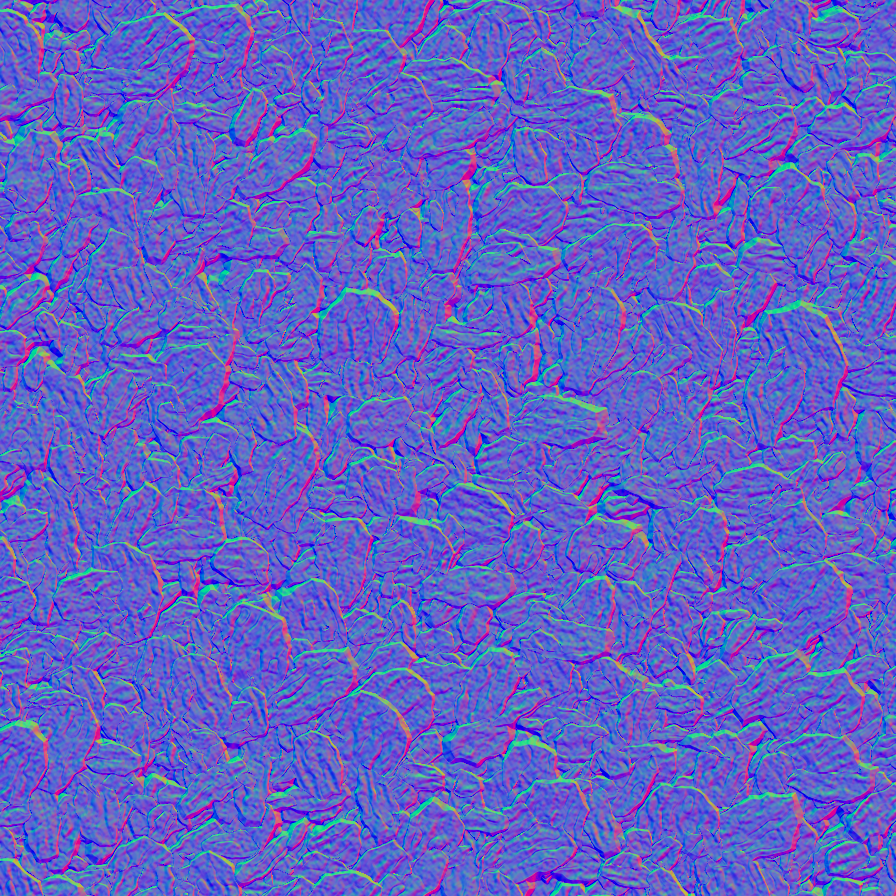
Write a three.js fragment shader that draws this texture map.

```glsl
// Normal map of a rough wall of small, overlapping, chipped stones.
varying vec2 vUv;

#define LEVEL 0.0048     // spread of stone heights
#define BEVEL 0.0012     // width of the worn rim
#define FLANK 1.4        // steepness of the stone sides
#define RAGGED 0.0042    // fine wobble of the outlines
#define STREAK 0.0029    // height of the chisel streaks
#define GRAIN 0.0013     // height of the fine grain
#define RELIEF 0.52      // slope to colour
#define STEP 0.0016      // sampling distance for slopes
#define LEAN 0.95        // favoured angle of the stones
#define SKEW 0.28        // pull between red and green flanks
#define FLAT_COLOR vec3(0.40, 0.40, 0.83)

float hash(vec2 p) {
  return fract(sin(dot(p, vec2(127.1, 311.7))) * 43758.545);
}

vec4 hash4(vec2 p) {
  return vec4(hash(p), hash(p + 17.3), hash(p + 41.9), hash(p + 73.7));
}

float noise(vec2 p) {
  vec2 i = floor(p), f = fract(p);
  f = f * f * (3.0 - 2.0 * f);
  return mix(mix(hash(i), hash(i + vec2(1.0, 0.0)), f.x),
             mix(hash(i + vec2(0.0, 1.0)), hash(i + 1.0), f.x), f.y);
}

vec2 noise2(vec2 p) {
  return vec2(noise(p), noise(p + 57.0)) - 0.5;
}

vec2 rotate(vec2 p, float a) {
  float c = cos(a), s = sin(a);
  return vec2(c * p.x + s * p.y, c * p.y - s * p.x);
}

// Keeps the highest stone in top: height, angle, seed, distance to its rim.
void addStones(vec2 p, float grid, float lift, inout vec4 top) {
  vec2 cell = floor(p * grid);
  for (int j = -1; j <= 1; j++) {
    for (int i = -1; i <= 1; i++) {
      vec2 id = cell + vec2(float(i), float(j));
      vec4 r = hash4(id + grid);
      vec2 center = (id + vec2(hash(id + 5.1), hash(id + 9.4))) / grid;
      vec2 d = p - center;
      float angle = LEAN + (r.x - 0.5) * 2.4;
      float halfLength = mix(0.45, 0.95, r.y) / grid;
      float halfWidth = halfLength * mix(0.35, 0.85, r.z);

      // Faceted outline, slightly rounded
      vec2 u = rotate(d, angle) / vec2(halfLength, halfWidth);
      float facet = max(abs(u.x), abs(u.y));
      facet = max(facet, abs(0.65 * u.x + 0.8 * u.y));
      facet = max(facet, abs(0.75 * u.x - 0.55 * u.y));
      float side = (mix(facet, length(u), 0.15) - 1.0) * halfWidth;

      // Tilted top with steep flanks
      float h = lift + LEVEL * r.w + dot(r.yz - 0.5, d) * 0.15;
      h -= FLANK * max(0.0, side + BEVEL);
      if (h > top.x) top = vec4(h, angle, r.w, side);
    }
  }
}

float height(vec2 uv) {
  vec2 p = uv + 0.010 * noise2(uv * 25.0) + RAGGED * noise2(uv * 105.0);
  vec4 top = vec4(-0.003, LEAN, 0.5, 0.0);
  addStones(p, 15.0, 0.0018, top);
  addStones(p, 23.0, 0.0009, top);
  addStones(p, 36.0, 0.0, top);

  // Streaks follow each stone and fade at its rim
  vec2 q = rotate(p, top.y) + top.z * 3.0;
  float streak = noise(q * vec2(70.0, 180.0)) - 0.5;
  float chip = min(abs(noise(q * vec2(55.0, 100.0) + 20.0) - 0.5), 0.16) - 0.1;
  float inside = 1.0 - 0.75 * smoothstep(-0.005, 0.0, top.w);

  // Grain covers everything
  float grain = noise(rotate(uv, 0.5) * 270.0);
  return top.x + STREAK * inside * (streak + 1.6 * chip) + GRAIN * grain;
}

void main() {
  // Downhill slope to the right and upward
  float h = height(vUv);
  vec2 slope = vec2(h - height(vUv + vec2(STEP, 0.0)),
                    h - height(vUv + vec2(0.0, STEP))) / STEP;
  slope = clamp(slope * RELIEF, -0.48, 0.48);

  // Red and green hold the slope, blue fades on lit flanks
  vec2 rise = max(slope, 0.0), fall = max(-slope, 0.0);
  float blue = 0.1 * (fall.x + fall.y) - 0.62 * (rise.x + rise.y);
  vec3 color = FLAT_COLOR + vec3(slope - SKEW * rise.yx, blue);
  gl_FragColor = vec4(clamp(color, 0.0, 1.0), 1.0);
}
```
